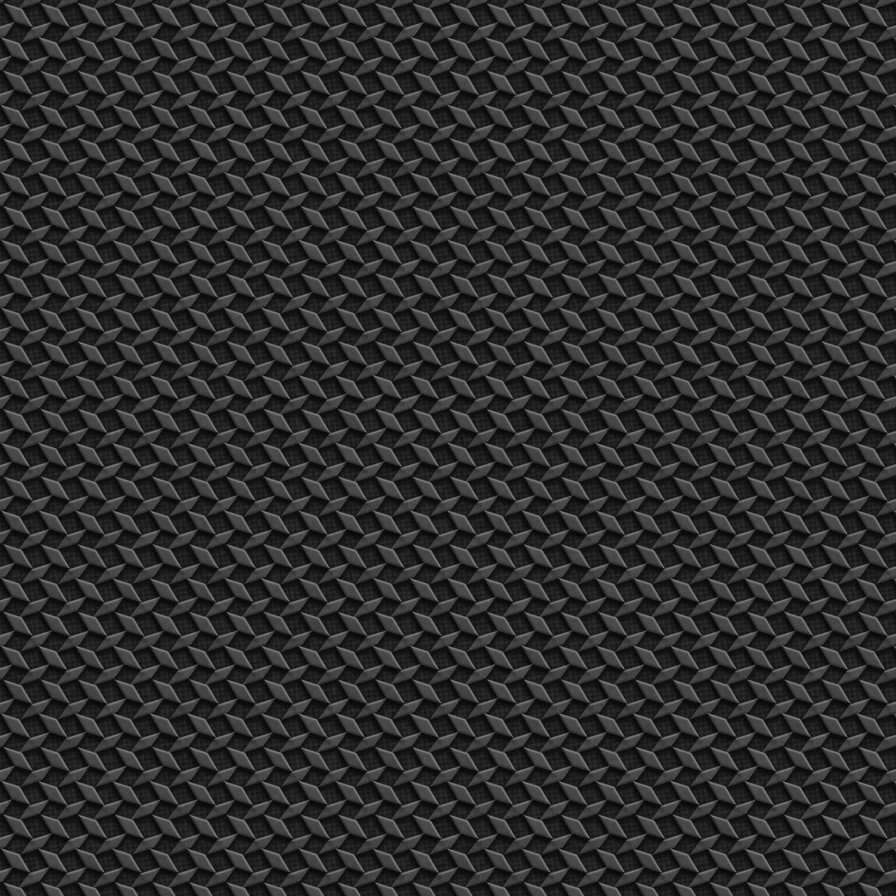
Reproduce this pattern procedurally as a Shadertoy shader.

```glsl
// Dark woven mesh: two families of skewed metal links lean against each other
// on a half-step lattice, over a finely hatched floor. Each link is a rounded
// parallelogram distance, with a lit rim, a soft shadow and slight variation.

#define COLS 24.1                    // repeats across
#define ROWS 26.5                    // repeats down
#define ANCHOR vec2(0.4323, 0.5677)  // centre of one falling link
#define LIGHT vec2(0.45, 0.89)       // direction towards the light
#define RIM_WIDTH 0.085              // in cell widths, like all lengths below
#define ROUNDING 0.025
#define SHADOW_REACH 0.16
#define STAGGER 0.07                 // sideways shift of every other row
#define WEAR 0.03
#define FLOOR_TONE 0.13
#define LINK_TONE 0.275
#define RIM_TONE 0.48

// Half diagonals of the two link shapes
const vec2 FALL_LONG = vec2(-0.40, 0.33), FALL_SHORT = vec2(0.10, 0.175);
const vec2 RISE_LONG = vec2(0.43, 0.29), RISE_SHORT = vec2(-0.14, 0.11);

float hash(vec2 p) {
    vec3 q = fract(p.xyx * 0.1031);
    q += dot(q, q.yzx + 33.33);
    return fract((q.x + q.y) * q.z);
}

float valueNoise(vec2 p) {
    vec2 i = floor(p), f = fract(p);
    f = f * f * (3.0 - 2.0 * f);
    return mix(mix(hash(i), hash(i + vec2(1, 0)), f.x),
               mix(hash(i + vec2(0, 1)), hash(i + vec2(1, 1)), f.x), f.y);
}

// Rounded parallelogram with corners at +-a and +-b
float linkDistance(vec2 p, vec2 a, vec2 b) {
    vec2 n1 = normalize(vec2(b.y - a.y, a.x - b.x));
    vec2 n2 = normalize(vec2(b.y + a.y, -a.x - b.x));
    vec2 v = abs(vec2(dot(p, n1), dot(p, n2)))
           - abs(vec2(dot(a, n1), dot(a, n2))) + ROUNDING;
    return length(max(v, 0.0)) + min(max(v.x, v.y), 0.0) - ROUNDING;
}

// Nearest lattice cell: xy = position inside it, z = its random value
vec3 latticeCell(vec2 g, float family) {
    g.x -= STAGGER * mod(round(g.y), 2.0);
    vec2 id = round(g);
    vec2 key = id + 60.0 + family * 71.0;
    vec2 shift = 0.5 * WEAR * (vec2(hash(key), hash(key + 17.0)) - 0.5);
    return vec3((g - id) * vec2(1.0, COLS / ROWS) + shift, hash(key + 39.0));
}

// Darkness cast on whatever lies below a link
float linkShadow(vec2 g, float family, vec2 a, vec2 b) {
    vec2 p = latticeCell(g + vec2(0.02, 0.10), family).xy;
    return 1.0 - smoothstep(-0.05, SHADOW_REACH, linkDistance(p, a, b));
}

// Draw one family of links over the tone beneath it
float drawLinks(float tone, vec2 g, float family, vec2 a, vec2 b, float px) {
    vec3 cell = latticeCell(g, family);
    vec2 p = cell.xy;
    float d = linkDistance(p, a, b);
    float facing = (linkDistance(p + LIGHT * 0.01, a, b) - d) / 0.01;

    float body = LINK_TONE + 0.06 * p.y + WEAR * (cell.z - 0.5);
    body += 0.03 * (valueNoise(g * 9.0 + 200.0) - 0.5);
    float rim = smoothstep(-RIM_WIDTH, -0.015, d);
    body = mix(body, RIM_TONE, rim * smoothstep(0.1, 0.8, facing));
    body = mix(body, 0.15, rim * 0.6 * smoothstep(0.1, 0.9, -facing));
    return mix(tone, body, 1.0 - smoothstep(-0.9 * px, 0.9 * px, d));
}

// Fine crossed threads seen through the gaps
float hatchedFloor(vec2 g) {
    float threads = cos(6.2832 * (3.0 * g.x + 4.0 * g.y))
                  * cos(6.2832 * (4.0 * g.x - 3.0 * g.y));
    return FLOOR_TONE + 0.035 * threads
         + 0.045 * (valueNoise(g * 7.0 + 300.0) - 0.5);
}

void mainImage(out vec4 fragColor, in vec2 fragCoord) {
    vec2 uv = fragCoord / iResolution.y;
    float px = COLS / iResolution.y;
    vec2 fallGrid = (uv - ANCHOR) * vec2(COLS, ROWS);
    vec2 riseGrid = fallGrid + 0.5;

    // Floor, darkened by both families
    float fallShade = linkShadow(fallGrid, 0.0, FALL_LONG, FALL_SHORT);
    float riseShade = linkShadow(riseGrid, 1.0, RISE_LONG, RISE_SHORT);
    float tone = mix(hatchedFloor(fallGrid), 0.06, max(fallShade, riseShade));

    // Rising links tuck under the falling ones
    tone = drawLinks(tone, riseGrid, 1.0, RISE_LONG, RISE_SHORT, px);
    tone *= 1.0 - 0.3 * fallShade;
    tone = drawLinks(tone, fallGrid, 0.0, FALL_LONG, FALL_SHORT, px);

    fragColor = vec4(vec3(tone), 1.0);
}
```
